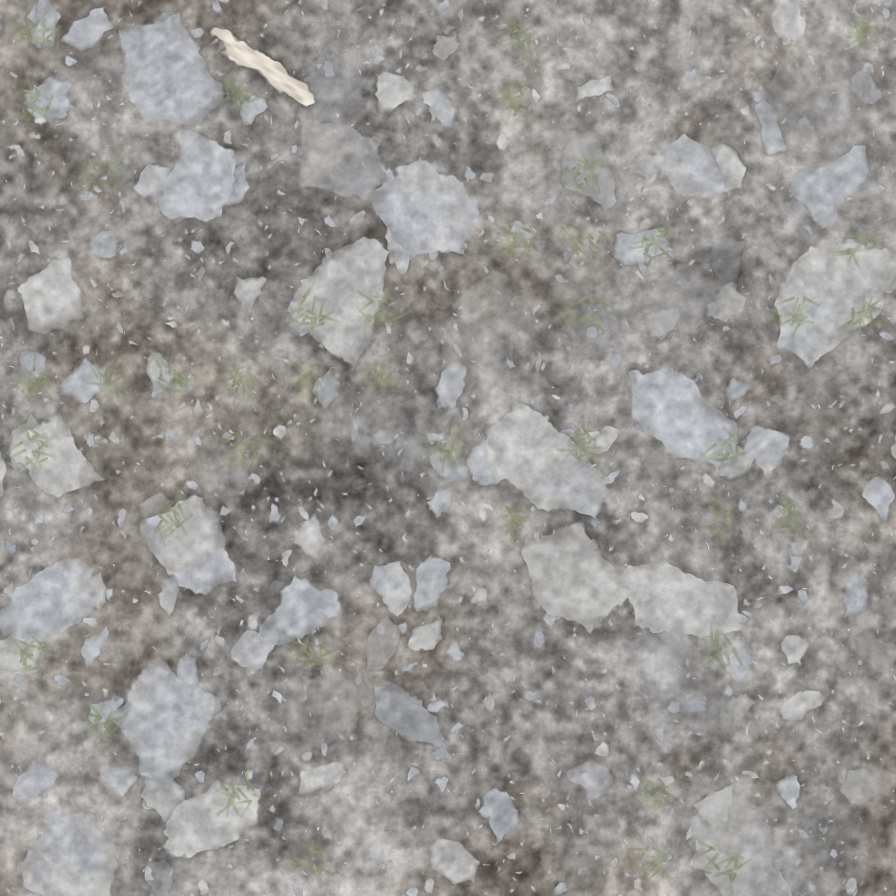
This texture is drawn by a three.js fragment shader. Its source:

```glsl
// Worn cobbled path: pale blue-grey broken stones set in trampled earth.
// Stones are jittered random polygons with noise-roughened rims, laid in four
// sizes over layered value noise, then grass tufts and one chip of wood.

varying vec2 vUv;

const vec3 EARTH = vec3(0.597, 0.586, 0.578);
const vec3 EARTH_WARM = vec3(0.575, 0.550, 0.525);
const vec3 STONE = vec3(0.715, 0.726, 0.745);
const vec3 STONE_DUSTY = vec3(0.690, 0.688, 0.685);
const vec3 GRASS = vec3(0.53, 0.56, 0.42);
const vec3 WOOD = vec3(0.87, 0.84, 0.79);
const float EDGE = 0.0017;        // softness of stone rims
const float SHADOW = 0.20;        // darkness of the soil against a stone
const float ROUGHNESS = 0.013;    // how far noise bends the rims
const float GRASS_CELLS = 13.0;
const float GRASS_SHARE = 0.24;
const float TAU = 6.2831853;

float hash(vec2 p) {
  return fract(sin(dot(p, vec2(127.1, 311.7))) * 43758.5453);
}

float noise(vec2 p) {
  vec2 i = floor(p), f = fract(p);
  f = f * f * (3.0 - 2.0 * f);
  return mix(mix(hash(i), hash(i + vec2(1.0, 0.0)), f.x),
             mix(hash(i + vec2(0.0, 1.0)), hash(i + 1.0), f.x), f.y);
}

float fbm(vec2 p) {
  float sum = 0.0, amp = 0.533;
  for (int i = 0; i < 4; i++) {
    sum += amp * noise(p);
    p = mat2(0.8, -0.6, 0.6, 0.8) * p * 2.03 + 17.3;
    amp *= 0.5;
  }
  return sum;
}

vec2 roughen(vec2 p) {
  vec2 bend = vec2(noise(p * 24.0), noise(p * 24.0 + 51.0)) - 0.5;
  bend += 0.6 * (vec2(noise(p * 65.0 + 9.0), noise(p * 65.0 + 83.0)) - 0.5);
  bend += 0.3 * (vec2(noise(p * 170.0 + 5.0), noise(p * 170.0 + 37.0)) - 0.5);
  return p + ROUGHNESS * bend;
}

// Distance to the nearest stone of one size (x), its tone (y), its burial (z)
vec3 nearestStone(vec2 p, float cells, float radius, float share, float seed) {
  vec3 nearest = vec3(1.0, 0.5, 0.0);
  for (int k = 0; k < 9; k++) {
    vec2 id = floor(p * cells) + vec2(mod(float(k), 3.0), floor(float(k) / 3.0)) - 1.0;
    vec2 key = id + seed;
    if (hash(key) > share) continue;
    vec2 jitter = vec2(hash(key + 3.1), hash(key + 7.7)) - 0.5;
    vec2 q = p - (id + 0.5 + 0.6 * jitter) / cells;
    float turn = 2.4 * (hash(key + 11.3) - 0.5);
    q = mat2(cos(turn), -sin(turn), sin(turn), cos(turn)) * q;
    q *= vec2(1.0 + 0.5 * hash(key + 13.9), 0.85);
    float size = radius * mix(0.6, 1.2, hash(key + 17.1));
    float d = -1.0;
    for (int s = 0; s < 7; s++) {
      float side = float(s);
      float a = TAU * (side + 0.7 * hash(key + side * 1.7)) / 7.0;
      d = max(d, dot(q, vec2(cos(a), sin(a))) - size * mix(0.72, 1.2, hash(key + side * 2.3 + 40.0)));
    }
    if (d < nearest.x) {
      float bury = 0.85 * smoothstep(0.6, 0.9, hash(key + 23.7));
      nearest = vec3(d, hash(key + 29.3), bury);
    }
  }
  return nearest;
}

vec3 layStones(vec3 ground, vec2 p, vec2 rough, float cells, float radius, float share, float seed) {
  vec3 stone = nearestStone(rough, cells, radius, share, seed);
  float shown = 1.0 - stone.z;

  // Patchy dark soil around the rim
  float patchy = smoothstep(0.3, 0.7, noise(p * 17.0 + seed));
  ground *= 1.0 - SHADOW * patchy * mix(0.4, 1.0, shown) * exp(-max(stone.x, 0.0) / (0.14 * radius));

  // Stone face: tone, mottling, fine grain and dust towards the rim
  float mottle = fbm(p * 20.0 + seed) - 0.5;
  float grain = fbm(p * 95.0 + seed) - 0.5;
  vec3 face = mix(STONE, STONE_DUSTY, smoothstep(0.35, 0.65, stone.y + mottle));
  face += 0.09 * (stone.y - 0.4) + 0.17 * mottle + 0.30 * grain;
  float dust = smoothstep(-0.3 * radius, 0.0, stone.x) * smoothstep(0.45, 0.65, noise(p * 40.0));
  float cover = (1.0 - smoothstep(-EDGE, EDGE, stone.x)) * shown * (1.0 - 0.45 * dust);
  return mix(ground, face, cover);
}

vec3 earth(vec2 p) {
  float broad = fbm(p * 5.0 + 2.0) - 0.5;
  float clod = fbm(p * 23.0 + 31.0) - 0.5;
  float grit = fbm(p * 85.0 + 67.0) - 0.5;
  vec3 soil = mix(EARTH, EARTH_WARM, smoothstep(0.45, 0.7, fbm(p * 7.0 + 90.0)));
  soil += 0.26 * broad + 0.30 * clod + 0.46 * grit;
  return soil - 0.07 * smoothstep(0.55, 0.72, fbm(p * 13.0 + 12.0));
}

// Distance to a segment (x) and the position along it (y)
vec2 segment(vec2 p, vec2 a, vec2 b) {
  float t = clamp(dot(p - a, b - a) / dot(b - a, b - a), 0.0, 1.0);
  return vec2(length(p - mix(a, b, t)), t);
}

float grassCover(vec2 p) {
  vec2 id = floor(p * GRASS_CELLS), q = fract(p * GRASS_CELLS);
  if (hash(id + 71.0) > GRASS_SHARE) return 0.0;
  float cover = 0.0;
  for (int i = 0; i < 16; i++) {
    vec2 key = id + float(i) * 3.7;
    vec2 root = 0.3 + 0.4 * vec2(hash(key), hash(key + 5.0));
    float a = TAU * hash(key + 9.0);
    vec2 blade = segment(q, root, root + 0.25 * vec2(cos(a), sin(a)));
    cover = max(cover, (1.0 - smoothstep(0.008, 0.035, blade.x)) * (1.0 - 0.6 * blade.y));
  }
  return cover;
}

void main() {
  vec2 rough = roughen(vUv);
  vec3 color = earth(vUv);
  color = layStones(color, vUv, rough, 90.0, 0.0024, 0.30, 401.0);
  color = layStones(color, vUv, rough, 34.0, 0.0068, 0.32, 307.0);
  color = layStones(color, vUv, rough, 13.0, 0.022, 0.45, 211.0);
  color = layStones(color, vUv, rough, 7.0, 0.054, 0.66, 103.0);

  // Grass tufts
  vec3 blades = GRASS + 0.2 * (noise(vUv * 150.0) - 0.5);
  color = mix(color, blades, 0.65 * grassCover(vUv));

  // Chip of pale wood, tapered and streaked along its length
  vec2 chip = segment(rough, vec2(0.24, 0.958), vec2(0.345, 0.893));
  float width = mix(0.007, 0.013, sin(chip.y * 3.0));
  color *= 1.0 - 0.25 * exp(-max(chip.x - width, 0.0) / 0.004);
  vec3 wood = WOOD + 0.2 * (noise(vec2(dot(vUv, vec2(0.53, 0.85)) * 260.0, chip.y * 9.0)) - 0.5);
  color = mix(color, wood, 1.0 - smoothstep(-EDGE, EDGE, chip.x - width));

  gl_FragColor = vec4(clamp(color, 0.0, 1.0), 1.0);
}
```
